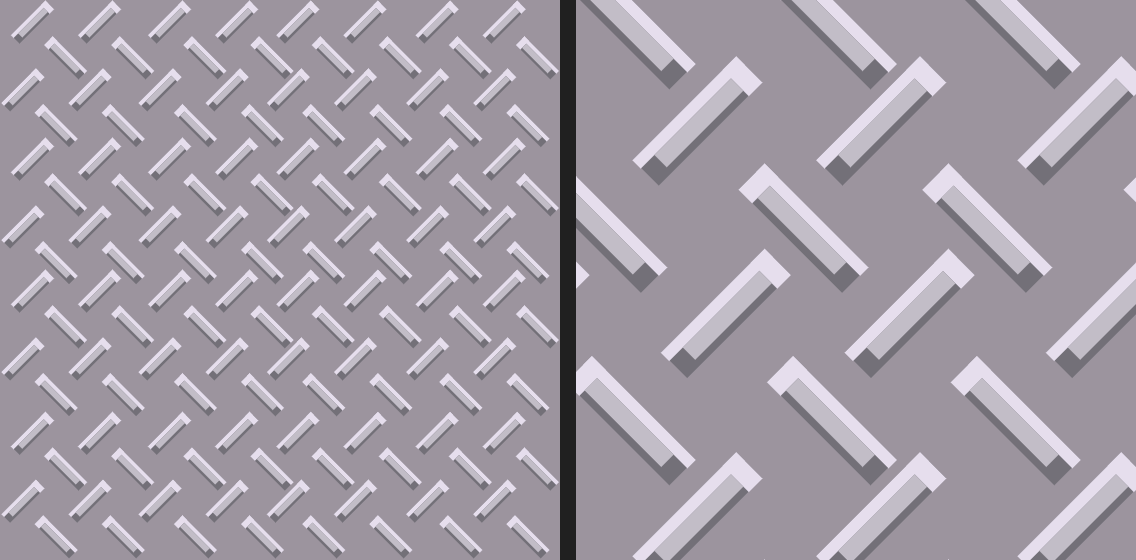
Left: the whole. Right: its middle third, enlarged.
This texture is drawn by a Shadertoy shader. Its source:

```glsl
#define GRID 768.0        // design units across the canvas
#define COLUMN_STEP 92.0  // spacing inside a pair of columns
#define ROW_STEP 93.0     // spacing inside a pair of rows
#define ROW_SHIFT 13.0    // leftward shift of every second row
#define BAR_WIDTH 60.5    // horizontal extent of one bar
#define REACH 10.0        // margin kept around each bar
#define BASE vec3(0.61, 0.58, 0.62)
#define FACE vec3(0.76, 0.74, 0.78)
#define LIGHT vec3(0.90, 0.87, 0.93)
#define SHADE vec3(0.45, 0.44, 0.47)

// Offset from the nearest preceding bar start (x) and its index (y);
// starts holds the first position of each unevenly spaced pair.
vec2 barAxis(float pos, vec4 starts, float spacing) {
    vec2 axis = vec2(pos - starts.x, 0.0);
    for (int i = 1; i < 8; i++) {
        float offset = pos - starts[i / 2] - spacing * float(i % 2);
        if (offset > -REACH) axis = vec2(offset, float(i));
    }
    return axis;
}

// Position inside the bar cell, y pointing down
vec2 barCell(vec2 p, vec4 columns, vec4 rows) {
    vec2 row = barAxis(p.y, rows, ROW_STEP);
    float shift = ROW_SHIFT * mod(row.y, 2.0);
    return vec2(barAxis(p.x + shift, columns, COLUMN_STEP).x, row.x);
}

// Smooth coverage of a box between two corners
float boxMask(vec2 p, vec2 low, vec2 high, float blur) {
    vec2 d = max(low - p, p - high);
    return clamp(0.5 - max(d.x, d.y) / blur, 0.0, 1.0);
}

// Raised bar: shadow, then lit rim and cap, then the face
vec3 paintBar(vec3 color, vec2 cell, float blur) {
    vec2 d = vec2(cell.x - cell.y, cell.x + cell.y);  // along, across
    color = mix(color, SHADE, boxMask(d, vec2(-46.0, 48.0), vec2(48.5, 71.7), blur));
    color = mix(color, LIGHT, boxMask(d, vec2(-46.5, 48.0), vec2(48.5, 55.7), blur));
    color = mix(color, LIGHT, boxMask(d, vec2(36.0, 48.0), vec2(48.5, 72.0), blur));
    return mix(color, FACE, boxMask(d, vec2(-34.0, 55.7), vec2(36.0, 67.0), blur));
}

void mainImage(out vec4 fragColor, in vec2 fragCoord) {
    vec2 p = GRID * fragCoord / iResolution.xy;
    p.y = GRID - p.y;
    float blur = sqrt(2.0) * GRID / iResolution.y;

    // Pair positions shared by both bar directions
    vec4 rows = vec4(0.0, 188.0, 369.0, 564.0);
    vec4 risingColumns = vec4(0.0, 188.0, 364.0, 555.0) + 14.0;
    vec4 fallingColumns = vec4(0.0, 191.0, 367.0, 555.0) + 60.0;

    vec2 rising = barCell(p, risingColumns, rows + 1.0);
    vec2 falling = barCell(p, fallingColumns, rows + 50.0);
    falling.x = BAR_WIDTH - falling.x;

    vec3 color = paintBar(BASE, falling, blur);
    color = paintBar(color, rising, blur);
    fragColor = vec4(color, 1.0);
}
```
